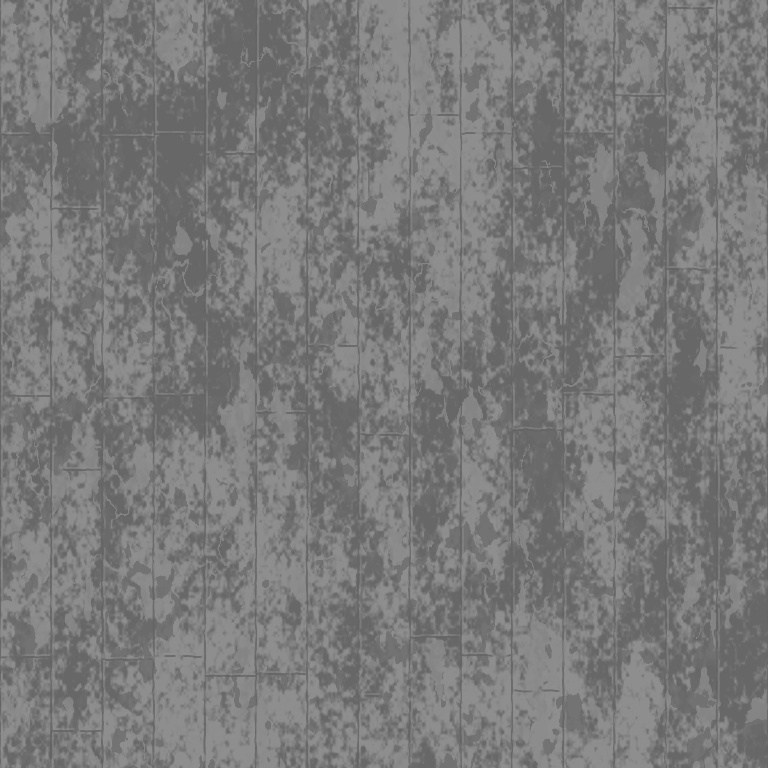
Reproduce this texture procedurally as a three.js fragment shader.

```glsl
// Weathered grey plank wall: flaking paint, speckled grain and fine board seams.
varying vec2 vUv;

const vec3 BARE = vec3(0.405);
const vec3 PAINT = vec3(0.555);
const vec3 SEAM = vec3(0.39);
const float PLANKS = 15.0;
const float JOINT_SPACING = 0.34;

float hash(vec2 p) {
  vec3 q = fract(p.xyx * 0.1031);
  q += dot(q, q.yzx + 33.33);
  return fract((q.x + q.y) * q.z);
}

float noise(vec2 p) {
  vec2 cell = floor(p);
  vec2 f = fract(p);
  f = f * f * (3.0 - 2.0 * f);
  float low = mix(hash(cell), hash(cell + vec2(1.0, 0.0)), f.x);
  float high = mix(hash(cell + vec2(0.0, 1.0)), hash(cell + 1.0), f.x);
  return mix(low, high, f.y);
}

// Layered noise, centred on zero
float fbm(vec2 p, int octaves) {
  float sum = 0.0;
  float total = 0.0;
  float gain = 1.0;
  for (int i = 0; i < 6; i++) {
    if (i >= octaves) break;
    sum += gain * (noise(p) - 0.5);
    total += gain;
    gain *= 0.6;
    p = p * 2.03 + 17.7;
  }
  return sum / total;
}

// Soft-edged line, full at distance zero
float line(float dist, float width) {
  return 1.0 - smoothstep(width * 0.4, width, abs(dist));
}

// Ragged displacement that roughens flake outlines
vec2 warp(vec2 p, float amount) {
  vec2 q = p * vec2(45.0, 30.0);
  return p + amount * vec2(fbm(q + 3.1, 4), fbm(q + 61.7, 4));
}

// Amount of paint left, before flakes and seams
float wornPaint(vec2 p, vec2 ragged, float plankTone) {
  float broad = fbm(ragged * vec2(11.0, 7.0) + 5.3, 5);
  float streak = fbm(ragged * vec2(38.0, 11.0) + 40.9, 4);
  float hair = noise(p * vec2(210.0, 34.0) + 9.0) - 0.5;
  float grain = fbm(p * vec2(165.0, 125.0) + 23.0, 2);
  float level = 1.65 * broad + 1.25 * streak + 0.16 * hair + 1.35 * grain;
  return smoothstep(-0.42, 0.42, level + plankTone + 0.005);
}

// Curled paint rims and upright slivers, with crisp edges
float flakes(vec2 ragged) {
  float ridge = abs(fbm(ragged * vec2(27.0, 17.0) + 81.0, 2));
  float patches = smoothstep(0.02, 0.10, fbm(ragged * vec2(14.0, 11.0) + 33.0, 3));
  float rims = (1.0 - smoothstep(0.012, 0.028, ridge)) * patches;
  float slivers = smoothstep(0.21, 0.25, fbm(ragged * vec2(44.0, 13.0) + 110.0, 2));
  return max(rims, slivers);
}

void main() {
  vec2 p = vUv;
  vec2 ragged = warp(p, 0.034);

  // Board layout
  float seamWobble = 0.0022 * fbm(vec2(p.x * 8.0, p.y * 60.0), 3);
  float column = (p.x + seamWobble) * PLANKS;
  float plank = floor(column);
  float seamDist = (column - floor(column + 0.5)) / PLANKS;
  float jointWobble = 0.003 * fbm(p * vec2(70.0, 9.0), 3);
  float row = (p.y + jointWobble) / JOINT_SPACING + hash(vec2(plank, 7.0));
  float jointId = floor(row + 0.5);
  float jointDist = (row - jointId) * JOINT_SPACING;
  float plankTone = 0.16 * (hash(vec2(plank, floor(row) + 19.0)) - 0.5);

  // Paint, flakes and small dark chips
  float paint = wornPaint(p, ragged, plankTone);
  paint = mix(paint, 0.94, 0.8 * flakes(ragged));
  float chips = smoothstep(0.20, 0.25, fbm(ragged * vec2(52.0, 34.0) + 150.0, 2));
  paint = mix(paint, 0.08, 0.75 * chips);
  vec3 colour = mix(BARE, PAINT, paint);

  // Broken seams with a pale worn edge
  float broken = smoothstep(0.22, 0.55, noise(vec2(plank * 5.0, p.y * 75.0)));
  float hasJoint = step(0.4, hash(vec2(plank + 3.0, jointId)));
  float jointBroken = hasJoint * smoothstep(0.15, 0.5, noise(p * vec2(90.0, 20.0)));
  float edge = max(line(seamDist - 0.0026, 0.0020) * broken,
                   line(jointDist - 0.0024, 0.0018) * jointBroken);
  float seam = max(line(seamDist, 0.0019) * (0.35 + 0.65 * broken),
                   line(jointDist, 0.0018) * jointBroken);
  colour = mix(colour, PAINT, 0.5 * edge);
  colour = mix(colour, SEAM, 0.8 * seam);

  gl_FragColor = vec4(colour, 1.0);
}
```
